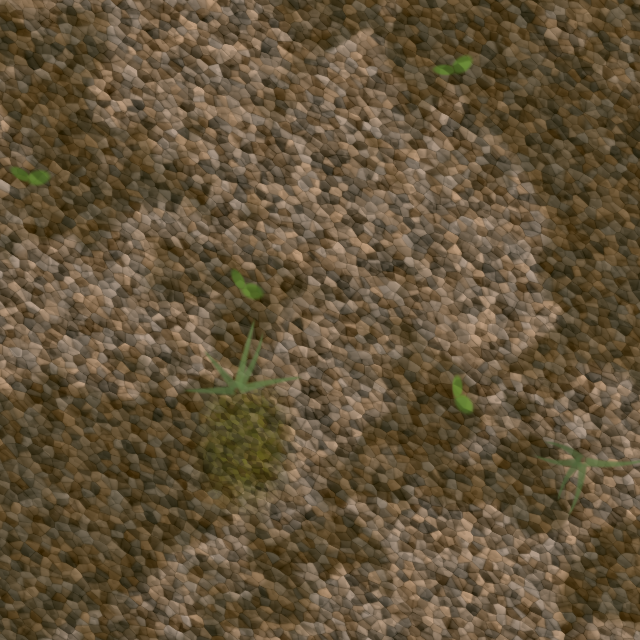
A Shadertoy shader for this texture:

```glsl
#define GRAINS 74.0          // grains across the canvas
#define GRAIN_TILT -0.6      // direction of the long side of the grains
#define GRAIN_STRETCH vec2(0.8, 1.2)
#define GRAIN_CONTRAST 0.95
#define PATCHES 4.6          // soil patches across the canvas
#define GRAVEL_TONE 0.56
#define SOIL_TONE 0.18
#define DARK vec3(0.25, 0.20, 0.12)
#define LIGHT vec3(0.62, 0.53, 0.44)
#define MOSS vec3(0.31, 0.31, 0.08)
#define LEAF vec3(0.35, 0.48, 0.17)
#define BLADE vec3(0.36, 0.45, 0.26)

vec3 hash3(vec2 p) {
    vec3 q = fract(p.xyx * vec3(0.1031, 0.1030, 0.0973));
    q += dot(q, q.yxz + 33.33);
    return fract((q.xxy + q.yzz) * q.zyx);
}

mat2 rotation(float a) {
    return mat2(cos(a), -sin(a), sin(a), cos(a));
}

// Soft cellular noise: tone, hue, closeness to a cell core, relief
vec4 cells(vec2 p) {
    vec2 base = floor(p);
    vec3 sum = vec3(0.0);
    float total = 0.0, strongest = 0.0;
    for (int y = -1; y <= 1; y++)
    for (int x = -1; x <= 1; x++) {
        vec2 id = base + vec2(x, y);
        vec2 delta = p - id - hash3(id).xy;
        float w = exp(-10.0 * dot(delta, delta));
        sum += w * vec3(hash3(id + 71.7).xy, delta.y);
        total += w;
        strongest = max(strongest, w);
    }
    sum /= total;
    return vec4(sum.xy, strongest / total, sum.z);
}

vec2 tuftRoot(float k) {
    return vec2(0.37 + 0.54 * k, 0.39 - 0.11 * k);
}

// Soil cover from three cell sizes, denser at the right and lower left
float soilCover(vec2 uv) {
    vec2 p = uv + 0.015 * sin(uv.yx * 31.0 + 2.0 * sin(uv * 17.0));
    float m = 0.5 * cells(p * PATCHES + 3.0).x
            + 0.3 * cells(p * PATCHES * 2.2 + 19.0).x
            + 0.2 * cells(p * PATCHES * 5.0 + 41.0).x;
    vec2 corner = uv - vec2(0.05, 0.22);
    m += 0.15 * smoothstep(0.6, 1.0, uv.x) + 0.16 * exp(-9.0 * dot(corner, corner)) - 0.05;
    return smoothstep(0.46, 0.68, m);
}

// Pair of small oval leaves
float leafPair(vec2 p, float angle) {
    float mask = 0.0;
    for (float side = -1.0; side <= 1.0; side += 2.0) {
        vec2 q = rotation(angle + 0.35 * side) * p - vec2(0.015 * side, 0.0);
        float d = length(q / vec2(0.020, 0.011 + 0.002 * side));
        mask = max(mask, 1.0 - smoothstep(0.6, 1.15, d));
    }
    return mask;
}

// Tapered, bent blade rising from the origin
float grassBlade(vec2 p, float angle, float len, float bend) {
    vec2 q = rotation(angle) * p;
    float along = q.y / len;
    float d = abs(q.x - bend * along * along) - 0.006 * (1.0 - along);
    return (1.0 - smoothstep(-0.002, 0.004, d))
         * smoothstep(0.0, 0.1, along) * (1.0 - smoothstep(0.85, 1.0, along));
}

void mainImage(out vec4 fragColor, in vec2 fragCoord) {
    vec2 uv = fragCoord / iResolution.xy;

    // Grains in three sizes
    vec2 p = rotation(GRAIN_TILT) * uv * GRAIN_STRETCH * GRAINS + 200.0;
    vec4 grain = cells(p);
    vec4 grit = cells(p * 1.9 + 37.0);
    vec4 stone = cells(p * 0.5 + 91.0);
    float soil = soilCover(uv);

    // Moss below the first grass tuft
    vec2 bed = (uv - tuftRoot(0.0) - vec2(0.01, -0.08)) / vec2(0.065, 0.095);
    float moss = exp(-pow(dot(bed, bed), 2.0)) * (0.5 + 0.5 * grit.y);
    soil = max(soil, min(1.0, 1.5 * moss));

    // Tone of gravel and soil
    float detail = GRAIN_CONTRAST * (grain.x - 0.5) + 0.38 * (grit.x - 0.5)
                 + 0.6 * (grain.z - 0.86) + 0.35 * grain.w;
    float tone = mix(GRAVEL_TONE, SOIL_TONE, soil) + detail * mix(1.0, 0.6, soil);
    float pale = smoothstep(0.78, 0.9, stone.x) * smoothstep(0.6, 0.95, stone.z);
    tone = mix(tone, 0.72 + 0.5 * stone.w, 0.5 * pale * (1.0 - 0.6 * soil));
    vec3 color = mix(DARK, LIGHT, clamp(tone, -0.3, 1.25));
    color += (grain.y - 0.5) * vec3(0.06, 0.0, -0.06);
    color -= soil * vec3(0.0, 0.0, 0.02);
    color = mix(color, MOSS * (0.6 + 0.8 * grit.x), 0.65 * moss);

    // Scattered leaves
    for (float k = 0.0; k < 4.0; k++) {
        vec2 center = fract(vec2(0.71, 0.89) + k * vec2(0.335, 0.83));
        float mask = leafPair(uv - center, 0.3 - 0.5 * k);
        color = mix(color, LEAF * (0.8 + 0.4 * grain.x), 0.8 * mask);
    }

    // Grass tufts
    for (float k = 0.0; k < 2.0; k++)
    for (float i = 0.0; i < 5.0; i++) {
        vec3 r = hash3(vec2(i + 5.0, k + 9.0));
        float angle = (i - 2.0) * 0.75 + r.x - 0.5 + 2.6 * k;
        float mask = grassBlade(uv - tuftRoot(k), angle, 0.06 + 0.06 * r.y, 0.07 * (r.z - 0.5));
        color = mix(color, BLADE * (0.8 + 0.35 * r.y), 0.75 * mask);
    }

    fragColor = vec4(clamp(color, 0.0, 1.0), 1.0);
}
```
